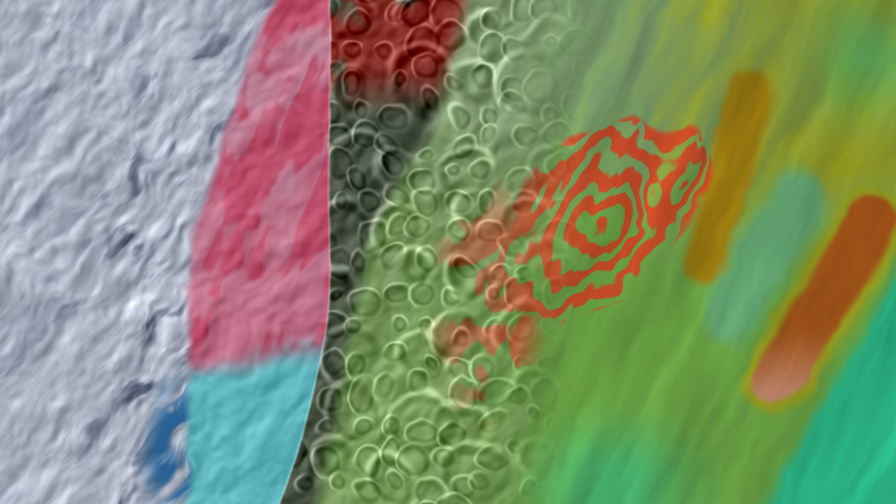
A Shadertoy shader for this texture:

```glsl
#define WATER vec3(.66, .69, .75)
#define PINK vec3(.74, .42, .52)
#define CYAN vec3(.36, .70, .73)
#define SHADE vec3(.27, .31, .25)
#define SAGE vec3(.46, .59, .40)
#define GREEN vec3(.39, .60, .25)
#define OLIVE vec3(.55, .58, .12)
#define TEAL vec3(.20, .66, .46)
#define RED vec3(.78, .25, .13)
#define RUST vec3(.60, .31, .09)
#define LIGHT normalize(vec2(-.6, .8))

vec2 hash2(vec2 p) {
    return fract(sin(vec2(dot(p, vec2(127.1, 311.7)), dot(p, vec2(269.5, 183.3)))) * 43758.5);
}

mat2 rotate(float a) {
    return mat2(cos(a), -sin(a), sin(a), cos(a));
}

// Cellular noise: soft light and dark spots, one per cell
float spots(vec2 p) {
    vec2 cell = floor(p);
    float sum = 0.;
    for (int j = -1; j <= 1; j++)
    for (int i = -1; i <= 1; i++) {
        vec2 id = cell + vec2(i, j);
        vec2 d = id + hash2(id) - p;
        float w = max(0., 1. - dot(d, d));
        sum += w * w * w * (hash2(id + 7.3).x * 2. - 1.);
    }
    return sum;
}

float ripples(vec2 p) {
    return spots(p) + .5 * spots(p * 2.1 + 3.7) + .25 * spots(p * 4.3 + 8.1);
}

// Difference of heights along the light, for wet relief
float relief(vec2 p, float angle, vec2 freq) {
    mat2 m = rotate(angle);
    return ripples(m * (p + LIGHT * .007) * freq) - ripples(m * (p - LIGHT * .007) * freq);
}

// Bubble rims, lit on one side and dark just inside
float bubbles(vec2 p) {
    vec2 cell = floor(p);
    float sum = 0.;
    for (int j = -1; j <= 1; j++)
    for (int i = -1; i <= 1; i++) {
        vec2 id = cell + vec2(i, j), h = hash2(id + 2.9);
        vec2 d = p - id - .2 - .6 * hash2(id);
        float edge = length(d) - mix(.25, .58, h.x);
        float side = dot(d, rotate(h.y * 2. - 1.) * LIGHT) / (length(d) + .001);
        sum += smoothstep(.09, 0., abs(edge)) * (.12 + .88 * smoothstep(-.2, 1., side));
        sum -= .4 * smoothstep(.12, 0., abs(edge + .13));
    }
    return clamp(sum, -.6, 1.);
}

float capsule(vec2 p, vec2 a, vec2 b, float r) {
    vec2 ab = b - a;
    return length(p - a - ab * clamp(dot(p - a, ab) / dot(ab, ab), 0., 1.)) - r;
}

float inside(float d, float blur) {
    return smoothstep(blur, -blur, d);
}

vec3 paintField(vec2 p, float streak, float cloud) {
    vec3 col = mix(SAGE, GREEN, smoothstep(.85, .35, p.y + .12 * cloud));
    float wash = smoothstep(1.2, 1.55, p.x + .12 * streak) * smoothstep(.4, .75, p.y);
    col = mix(col, OLIVE, wash * (.75 + .25 * cloud));
    col = mix(col, TEAL, .7 * inside(length((p - vec2(1.22, .03)) / vec2(1.3, 1.)) - .1, .09));
    col = mix(col, TEAL, .55 * inside(length(p - vec2(1.72, .88)) - .08, .1));

    // Tongues of poured paint
    col = mix(col, vec3(.58, .46, .06), inside(capsule(p, vec2(1.49, .82), vec2(1.4, .48), .045), .014));
    col = mix(col, mix(SAGE, TEAL, .35), inside(capsule(p, vec2(1.59, .61), vec2(1.45, .38), .055), .02));
    float corner = p.x - 1.62 - .56 * (p.y - .19);
    col = mix(col, TEAL * vec3(.8, 1.02, 1.08), smoothstep(-.015, .025, corner) * smoothstep(.6, .45, p.y));
    float rust = capsule(p, vec2(1.73, .56), vec2(1.54, .25), .05);
    col = mix(col, OLIVE, inside(rust - .02, .012));
    vec3 tip = mix(vec3(.70, .49, .40), RUST, smoothstep(.2, .36, p.y));
    col = mix(col, tip, inside(rust, .01));

    // Red swirl made of broken nested loops
    vec2 e = rotate(.73) * (p - vec2(1.17, .56)) / vec2(.27, .145);
    float r = length(e) + .13 * cloud;
    float loops = sin(r * 19. + 3. * streak + 1.5 * cloud + e.x);
    float red = inside(r - 1., .05) * smoothstep(-.5, .2, loops + .3 * e.x);
    float flecks = inside(length((p - vec2(.97, .41)) / vec2(.5, 1.)) - .2, .08);
    red = max(red, flecks * smoothstep(.05, .3, cloud + .3 * streak));
    col = mix(col, RED, red * .9);
    return col * (1. + .10 * streak);
}

void mainImage(out vec4 fragColor, in vec2 fragCoord) {
    vec2 p = fragCoord / iResolution.y;
    float cloud = ripples(p * 9.);
    vec2 q = p + .012 * vec2(cloud, ripples(p * 11. + 20.));
    float streak = ripples(rotate(1.15) * q * vec2(4., 26.));

    // Boundaries from left to right
    float stripLeft = .36 + .05 * p.y + .28 * max(p.y - .55, 0.);
    float stripRight = .655 - .1 * pow(max(1. - p.y / .45, 0.), 1.7);
    float shadeRight = .625 + .2 * p.y + .1 * smoothstep(.5, .85, p.y);

    // Bubbly margin over the painted field
    vec3 col = paintField(q, streak, cloud);
    float foam = smoothstep(1.13, .88, p.x - .08 * p.y + .03 * cloud);
    col = mix(col, vec3(.50, .56, .43), foam * .5);
    vec3 shade = mix(SHADE, vec3(.50, .16, .13), smoothstep(.76, .88, p.y) * smoothstep(-.5, .2, cloud));
    col = mix(col, shade, inside(q.x - shadeRight, .025));
    float rims = bubbles(q * 8.) * .6 + bubbles(q * 16. + 5.) * .55;
    col += foam * rims * vec3(.36, .36, .35);
    float wet = relief(q, .8, vec2(13., 24.));
    col += foam * wet * .13;

    // Pink and cyan strip
    vec3 strip = mix(CYAN, PINK, smoothstep(.27, .33, q.y + .25 * (.55 - p.x)));
    strip = mix(strip, vec3(.72, .59, .66), .5 * smoothstep(-.4, .7, cloud) * smoothstep(.35, .6, p.y));
    strip = mix(strip, vec3(.72, .18, .30), .5 * smoothstep(.0, .5, streak - cloud) * smoothstep(.26, .34, p.y));
    strip += wet * .10;
    float rightEdge = p.x - stripRight - .003 * cloud;
    col = mix(col, strip, inside(rightEdge, .003));
    col += .16 * smoothstep(.005, 0., abs(rightEdge));

    // Rippled grey water
    float fine = relief(q, .95, vec2(15., 36.));
    float dark = smoothstep(.05, .4, p.x) * smoothstep(1.1, .5, p.y);
    vec3 water = WATER + fine * mix(.11, .19, dark) + .04 * cloud;
    float creases = ripples(rotate(.9) * q * vec2(10., 30.) + 31.);
    water -= vec3(.34, .33, .30) * smoothstep(.15, .9, creases) * (.3 + .7 * dark);
    float blue = inside(length((p - vec2(.36, .1)) / vec2(.5, 1.)) - .13, .06);
    water = mix(water, vec3(.16, .38, .58), blue * smoothstep(-.3, .5, creases + .2));
    col = mix(col, water, inside(q.x - stripLeft, .012));

    fragColor = vec4(clamp(col, 0., 1.), 1.);
}
```
